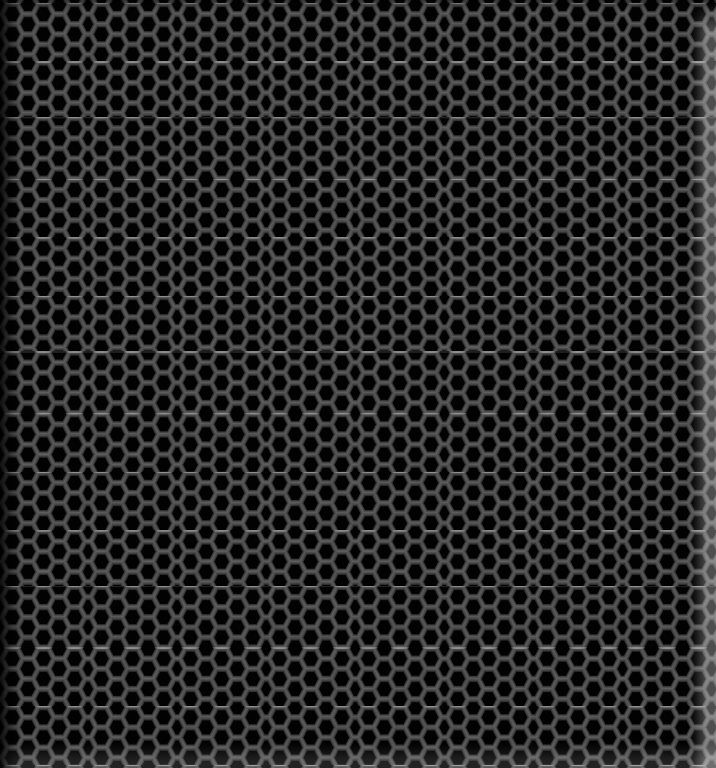
Write a WebGL 1 fragment shader that draws this pattern.

```glsl
precision highp float;

uniform vec2 u_resolution;

// Lengths are fractions of the canvas height
const vec2 TILE = vec2(0.1160, 0.0763);       // mesh patch, cropped at its seams
const vec2 TILE_ORIGIN = vec2(-0.0014, 0.0044);
const vec2 PITCH = vec2(0.0203, 0.0263);      // hole spacing: column, row
const float FIRST_ROW = 0.0147;               // first hole below a patch top
const float SEAM_SHIFT = 0.0040;              // slip of every fourth seam
const float SEAM_WIDTH = 0.0019;
const float HOLE_RADIUS = 0.345;              // in row pitches
const float HOLE_SOFTNESS = 0.035;
const float HOLE_TONE = 0.008;
const float RIM_TONE = 0.18;
const float RIDGE_TONE = 0.335;
const float SEAM_GLOW = 0.21;
const float WEAR = 0.10;
const float RIGHT_GLOW = 0.30;
const float BOTTOM_GLOW = 0.13;
const vec2 HEX_PERIOD = vec2(1.7320508, 1.0);

vec2 hashGradient(vec2 p) {
  float angle = 6.2831853 * fract(sin(dot(p, vec2(127.1, 311.7))) * 4375.85);
  return vec2(cos(angle), sin(angle));
}

float gradientNoise(vec2 p) {
  vec2 i = floor(p);
  vec2 f = fract(p);
  vec2 w = f * f * f * (f * (f * 6.0 - 15.0) + 10.0);
  float a = dot(hashGradient(i), f);
  float b = dot(hashGradient(i + vec2(1.0, 0.0)), f - vec2(1.0, 0.0));
  float c = dot(hashGradient(i + vec2(0.0, 1.0)), f - vec2(0.0, 1.0));
  float d = dot(hashGradient(i + 1.0), f - 1.0);
  return mix(mix(a, b, w.x), mix(c, d, w.x), w.y);
}

// Flat-topped hexagon metric, 0.5 at the border of a unit cell
float hexRadius(vec2 p) {
  p = abs(p);
  return max(p.y, 0.8660254 * p.x + 0.5 * p.y);
}

// Offset from the centre of the nearest hole
vec2 hexCell(vec2 p) {
  vec2 a = mod(p + 0.5 * HEX_PERIOD, HEX_PERIOD) - 0.5 * HEX_PERIOD;
  vec2 b = mod(p, HEX_PERIOD) - 0.5 * HEX_PERIOD;
  return hexRadius(a) < hexRadius(b) ? a : b;
}

float isShifted(float seam) {
  return 1.0 - step(0.5, abs(mod(seam, 4.0) - 3.0));
}

// x: depth below the top seam of the patch, y: whether that seam slipped
vec2 patchDepth(float y) {
  float rows = (y - TILE_ORIGIN.y) / TILE.y;
  float seam = floor(rows);
  float slip = isShifted(seam) * SEAM_SHIFT;
  if ((rows - seam) * TILE.y >= slip) seam += 1.0;
  float shifted = isShifted(seam);
  return vec2((seam - rows) * TILE.y + shifted * SEAM_SHIFT, shifted);
}

void main() {
  vec2 p = gl_FragCoord.xy / u_resolution.y;
  float right = u_resolution.x / u_resolution.y;
  float pixel = 1.0 / u_resolution.y;

  // Cropped patches of hexagonal mesh
  float across = mod(p.x - TILE_ORIGIN.x, TILE.x) - 0.5 * TILE.x;
  vec2 depth = patchDepth(p.y);
  vec2 grid = vec2(across * 0.8660254, depth.x - FIRST_ROW) / PITCH;
  vec2 cell = hexCell(grid);
  float radius = hexRadius(cell);
  float softness = max(HOLE_SOFTNESS, 0.6 * pixel / PITCH.y);
  float web = smoothstep(HOLE_RADIUS - softness, HOLE_RADIUS + softness, radius);

  // Raised web, lit slightly from above
  float metal = mix(RIM_TONE, RIDGE_TONE, smoothstep(HOLE_RADIUS, 0.48, radius));
  metal += 0.05 * cell.y;
  metal *= 1.0 + WEAR * gradientNoise(p * 45.0);

  // Bright seam, broken at the cropped holes unless it slipped
  float line = 1.0 - smoothstep(SEAM_WIDTH - 0.5 * pixel, SEAM_WIDTH + 0.5 * pixel, depth.x);
  float overHole = 0.5 + 0.5 * cos(6.2831853 * grid.x / HEX_PERIOD.x);
  float tone = mix(HOLE_TONE, metal, web);
  tone += line * SEAM_GLOW * max(web * overHole, 0.55 * depth.y);

  // Shaded left and top borders, glowing right and bottom borders
  float leftShade = smoothstep(-0.012, 0.032, p.x);
  float topShade = 1.0 - smoothstep(0.985, 1.005, p.y);
  float rightGlow = smoothstep(right - 0.036, right - 0.008, p.x);
  rightGlow *= 1.0 - smoothstep(0.955, 1.0, p.y);
  float bottomGlow = 1.0 - smoothstep(0.004, 0.036, p.y);
  tone *= leftShade * mix(0.6, 1.0, topShade);
  tone += (1.0 - tone) * (RIGHT_GLOW * rightGlow + BOTTOM_GLOW * bottomGlow * leftShade);

  gl_FragColor = vec4(vec3(tone), 1.0);
}
```
